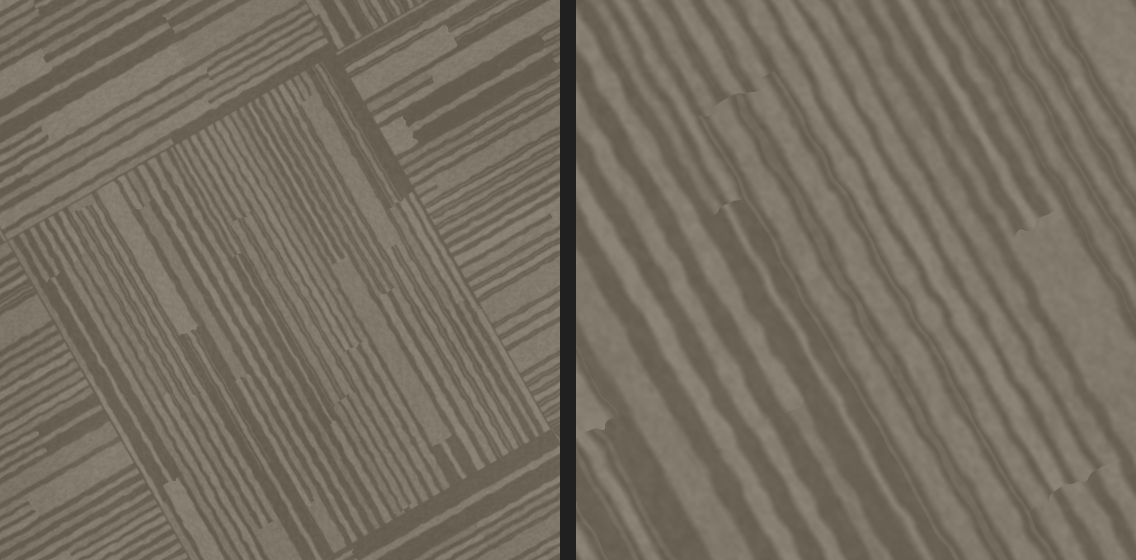
Left: the whole. Right: its middle third, enlarged.
A WebGL 2 fragment shader for this texture:

```glsl
#version 300 es
precision highp float;
// Quarter-turned carpet tiles with broken ribs of light and dark pile.

uniform vec2 u_resolution;
out vec4 outColor;

const vec3 DARK_PILE = vec3(0.385, 0.355, 0.305);
const vec3 MID_PILE = vec3(0.465, 0.435, 0.380);
const vec3 LIGHT_PILE = vec3(0.545, 0.515, 0.460);

const vec2 TILE_CORNER = vec2(0.013, 0.570); // one tile corner on the canvas
const vec2 TILE_SIZE = vec2(0.675, 0.776);
const float TILE_ANGLE = 0.521;              // radians
const float BAND_WIDTH = 0.050;              // mean width of a group of ribs
const float RIB_WIDTH = 0.0205;              // typical pitch of ribs in a band
const float SEGMENT_LENGTH = 0.36;           // mean run before a band changes
const float RIB_SOFTNESS = 0.0028;
const float EDGE_WANDER = 0.0035;            // raggedness of the rib sides
const float SEAM_WIDTH = 0.0035;
const float GRAIN_SCALE = 210.0;
const float GRAIN_AMOUNT = 0.42;

float hash(vec2 p) {
  return fract(sin(dot(p, vec2(127.1, 311.7))) * 43758.5453);
}

float noise(vec2 p) {
  vec2 i = floor(p), f = fract(p);
  f = f * f * (3.0 - 2.0 * f);
  return mix(mix(hash(i), hash(i + vec2(1, 0)), f.x),
             mix(hash(i + vec2(0, 1)), hash(i + vec2(1, 1)), f.x), f.y);
}

// Jittered boundary number i on a line of unit cells
float boundary(float i, float seed) {
  return i + 0.65 * hash(vec2(i, seed));
}

// Returns the cell index, the offset into the cell and the cell width
vec3 unevenCell(float x, float seed) {
  float i = floor(x);
  if (x < boundary(i, seed)) i -= 1.0;
  float start = boundary(i, seed);
  return vec3(i, x - start, boundary(i + 1.0, seed) - start);
}

// Pile height of the ribs: 0 is a dark groove, 1 is a light loop
float ribs(float across, float along, float seed) {
  vec3 band = unevenCell(across / BAND_WIDTH, seed);
  float bandSeed = seed + band.x * 7.31;
  vec3 segment = unevenCell(along / SEGMENT_LENGTH + hash(vec2(bandSeed, 2.0)), bandSeed);
  vec2 id = vec2(bandSeed, segment.x);

  float width = band.z * BAND_WIDTH;
  float kind = hash(id + 3.7);
  float count = max(1.0, floor(width / RIB_WIDTH + hash(id + 9.1)));
  float grooveShare = mix(0.32, 0.60, hash(id + 5.3));
  if (kind < 0.24) { // broad light block
    count = 1.0;
    grooveShare = min(0.35, 0.009 / width);
  } else if (kind < 0.36) { // broad dark block
    count = 1.0;
    grooveShare = 0.82;
  }

  float pitch = width / count;
  float ribPhase = band.y / band.z * count;
  float fromCentre = abs(fract(ribPhase) - 0.5) * pitch;
  float side = 0.5 * pitch * (1.0 - grooveShare) - fromCentre;
  float loopTone = mix(0.66, 0.92, hash(id + floor(ribPhase) * 1.7));
  float tone = mix(0.10, loopTone, smoothstep(-RIB_SOFTNESS, RIB_SOFTNESS, side));

  // Fine bright thread lying in some of the grooves
  float thread = 1.0 - smoothstep(0.0006, 0.0026, abs(side + 0.0055));
  return tone + 0.28 * thread * step(0.62, hash(id + 12.9));
}

vec3 carpet(vec2 p) {
  // Rotated tile grid, with every second tile turned
  float c = cos(TILE_ANGLE), s = sin(TILE_ANGLE);
  vec2 d = p - TILE_CORNER;
  vec2 grid = vec2(c * d.x + s * d.y, s * d.x - c * d.y);
  vec2 tile = floor(grid / TILE_SIZE);
  vec2 local = grid - tile * TILE_SIZE;
  bool turned = mod(tile.x + tile.y, 2.0) > 0.5;
  vec2 lay = turned ? local.yx : local;
  float seed = 17.0 + tile.x * 5.7 + tile.y * 13.9;

  // Ragged ribs
  vec2 wander = vec2(noise(lay * vec2(90.0, 70.0) + seed),
                     noise(lay * 150.0 + seed + 31.0)) - 0.5;
  float tone = ribs(lay.x + EDGE_WANDER * wander.x,
                    lay.y + 2.5 * EDGE_WANDER * wander.y, seed);

  // Yarn grain and slow wear
  float grain = 0.6 * noise(lay * GRAIN_SCALE * vec2(1.2, 0.75) + seed)
              + 0.4 * noise(p * GRAIN_SCALE * 1.7);
  tone += GRAIN_AMOUNT * (grain - 0.5) * mix(0.6, 1.0, tone);
  tone += 0.20 * (noise(p * 5.0 + 4.0) - 0.5);

  // Dark seam between tiles
  vec2 toSeam = min(local, TILE_SIZE - local);
  float seam = 1.0 - smoothstep(0.0, SEAM_WIDTH, min(toSeam.x, toSeam.y));
  tone = clamp(mix(tone, 0.08, 0.75 * seam), 0.0, 1.0);

  return tone < 0.5 ? mix(DARK_PILE, MID_PILE, tone * 2.0)
                    : mix(MID_PILE, LIGHT_PILE, tone * 2.0 - 1.0);
}

void main() {
  // Four samples per pixel smooth the segment ends
  vec3 sum = vec3(0.0);
  for (int k = 0; k < 4; k++) {
    vec2 offset = vec2(k % 2, k / 2) * 0.5 - 0.25;
    sum += carpet((gl_FragCoord.xy + offset) / u_resolution.y);
  }
  outColor = vec4(sum / 4.0, 1.0);
}
```
